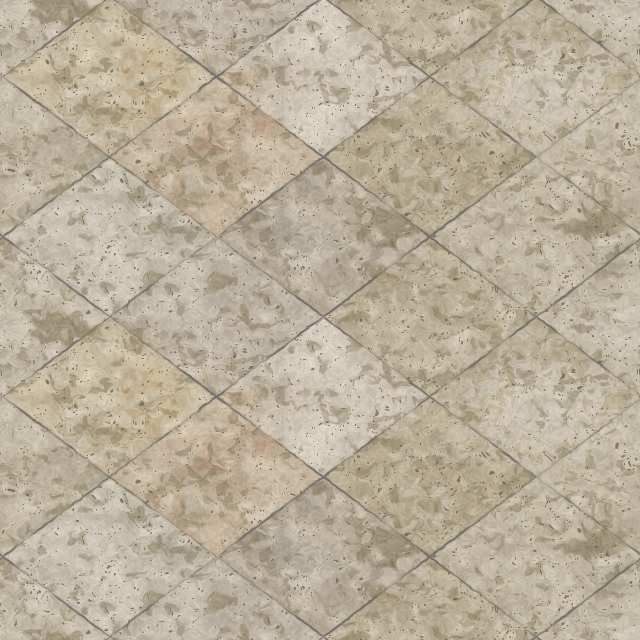
Reproduce this texture procedurally as a three.js fragment shader.

```glsl
varying vec2 vUv;

const vec2 TILES = vec2(3.0, 4.0);   // diamonds across and down
const vec2 PERIOD = vec2(3.0, 2.0);  // diamonds before the stones recur
const vec2 ORIGIN = vec2(0.505);     // a corner shared by four diamonds
const vec3 JOINT = vec3(0.42, 0.41, 0.40);
const vec3 PIT = vec3(0.38, 0.35, 0.28);
const vec3 OLIVE = vec3(0.55, 0.50, 0.39);
const vec3 CHALK = vec3(0.82, 0.79, 0.73);
const vec3 OCHRE = vec3(0.78, 0.69, 0.54);
const vec3 RUST = vec3(0.73, 0.61, 0.50);
const vec3 SLATE = vec3(0.66, 0.66, 0.62);

float hash(vec2 p) {
  vec3 h = fract(p.xyx * 0.1031);
  h += dot(h, h.yzx + 33.33);
  return fract((h.x + h.y) * h.z);
}

// Value noise over the unit square, wrapping after the given cells
float noise(vec2 q, vec2 cells) {
  vec2 p = q * cells;
  vec2 i = floor(p);
  vec2 f = p - i;
  f = f * f * (3.0 - 2.0 * f);
  vec2 lo = mod(i, cells);
  vec2 hi = mod(i + 1.0, cells);
  float bottom = mix(hash(lo), hash(vec2(hi.x, lo.y)), f.x);
  float top = mix(hash(vec2(lo.x, hi.y)), hash(hi), f.x);
  return mix(bottom, top, f.y);
}

float fbm(vec2 q, vec2 cells) {
  float sum = 0.0;
  float gain = 0.533;
  for (int i = 0; i < 4; i++) {
    sum += gain * noise(q, cells);
    q += vec2(0.37, 0.19);
    cells *= 2.0;
    gain *= 0.5;
  }
  return sum;
}

// Scattered round specks; density runs from 0 to 1
float specks(vec2 q, vec2 cells, float density) {
  vec2 i = mod(floor(q * cells), cells);
  vec2 middle = 0.35 + 0.3 * vec2(hash(i + 3.0), hash(i + 11.0));
  float radius = mix(0.12, 0.34, hash(i + 23.0));
  float d = length(fract(q * cells) - middle);
  return step(hash(i + 41.0), density) * (1.0 - smoothstep(radius - 0.12, radius + 0.12, d));
}

vec3 pick(float column, vec3 a, vec3 b, vec3 c) {
  return column < 0.5 ? a : (column < 1.5 ? b : c);
}

// Base colour of each stone by its place in the layout
vec3 stoneColour(vec2 id) {
  if (id.y < 0.5) return pick(id.x, vec3(0.73, 0.68, 0.59), vec3(0.75, 0.71, 0.64), vec3(0.75, 0.71, 0.65));
  if (id.y < 1.5) return pick(id.x, vec3(0.71, 0.66, 0.59), vec3(0.74, 0.70, 0.62), vec3(0.77, 0.74, 0.68));
  if (id.y < 2.5) return pick(id.x, vec3(0.70, 0.65, 0.55), vec3(0.74, 0.70, 0.62), vec3(0.76, 0.69, 0.60));
  return pick(id.x, vec3(0.81, 0.77, 0.71), vec3(0.72, 0.67, 0.58), vec3(0.78, 0.73, 0.63));
}

// Ragged stain that wraps with the layout
float stain(vec2 g, vec2 centre, vec2 radius, float ragged, float soft) {
  vec2 d = mod(g - centre + 0.5 * PERIOD, PERIOD) - 0.5 * PERIOD;
  float reach = length(d / radius) + (ragged - 0.5) * 2.2;
  return 1.0 - smoothstep(1.0 - soft, 1.0 + soft, reach);
}

// Soft line on one diagonal, measured in canvas units
float jointMask(float t, float width, float strength) {
  float d = abs(fract(t + 0.5) - 0.5) / length(TILES);
  return strength * (1.0 - smoothstep(width * 0.5, width * 0.5 + 0.0014, d));
}

void main() {
  vec2 g = (vUv - ORIGIN) * TILES;
  vec2 q = g / PERIOD;

  // Diagonal lattice with slightly chipped edges
  vec2 chip = vec2(noise(q, vec2(120.0, 60.0)), noise(q + 0.43, vec2(120.0, 60.0))) - 0.5;
  vec2 diagonal = vec2(g.x + g.y, g.x - g.y) + 0.010 * chip;
  vec2 cell = floor(diagonal) + 0.5;
  vec2 wrapped = mod(0.5 * vec2(cell.x + cell.y, cell.x - cell.y) + 0.1, PERIOD);
  vec2 id = vec2(floor(wrapped.x), floor(wrapped.y * 2.0));
  float seed = hash(id + 7.0);
  vec2 s = q + vec2(seed, hash(id + 19.0));
  s += 0.012 * (vec2(noise(s, vec2(70.0, 36.0)), 2.0 * noise(s + 0.27, vec2(70.0, 36.0))) - vec2(0.5, 1.0));

  // Clouded stone with larger stains and worn patches
  float cloud = fbm(s, vec2(14.0, 9.0));
  float detail = fbm(s + 0.31, vec2(44.0, 28.0));
  vec3 colour = stoneColour(id) + (cloud - 0.5) * vec3(0.15, 0.16, 0.17);
  colour = mix(colour, CHALK, 0.75 * stain(g, vec2(1.06, 1.42), vec2(0.29, 0.27), detail, 0.1));
  colour = mix(colour, OCHRE, 0.45 * stain(g, vec2(-0.76, 1.53), vec2(0.23, 0.25), cloud, 0.5));
  colour = mix(colour, RUST, 0.35 * stain(g, vec2(-0.42, 1.22), vec2(0.26, 0.17), cloud, 0.6));
  colour = mix(colour, SLATE, 0.4 * stain(g, vec2(-0.05, 0.47), vec2(0.17, 0.24), cloud, 0.5));
  colour = mix(colour, OLIVE, 0.6 * stain(g, vec2(0.30, 0.58), vec2(0.15, 0.09), detail, 0.25));
  colour = mix(colour, OLIVE, 0.5 * stain(g, vec2(1.28, 0.59), vec2(0.15, 0.10), detail, 0.25));
  colour = mix(colour, OLIVE, 0.6 * stain(g, vec2(-1.26, -0.08), vec2(0.16, 0.09), detail, 0.25));

  // Mineral marks, chalky flecks, grain and pits
  float mark = smoothstep(0.56, 0.68, fbm(s + 0.57, vec2(60.0, 40.0)) + 0.25 * (0.5 - cloud));
  float fleck = smoothstep(0.54, 0.68, fbm(s + 0.83, vec2(54.0, 34.0)));
  colour = mix(colour, OLIVE, 0.50 * mark);
  colour = mix(colour, CHALK, 0.50 * fleck);
  colour += (noise(s, vec2(320.0, 160.0)) - 0.5) * 0.08 + (detail - 0.5) * 0.14;
  float density = mix(0.10, 0.22, seed) * smoothstep(0.35, 0.65, detail);
  float pits = max(specks(s, vec2(220.0, 110.0), density), specks(s + 0.17, vec2(120.0, 64.0), 0.35 * density));
  colour = mix(colour, PIT, 0.7 * pits);

  // Thin joints that fade and break in places
  float wear = smoothstep(0.3, 0.7, fbm(q + 0.11, vec2(28.0, 14.0)));
  float width = mix(0.0004, 0.0020, wear);
  float strength = mix(0.30, 0.85, wear);
  float joint = max(jointMask(diagonal.x, width, strength), jointMask(diagonal.y, width, strength));
  float grime = max(jointMask(diagonal.x, 0.006, 0.2), jointMask(diagonal.y, 0.006, 0.2));
  colour = mix(colour, OLIVE, grime * detail);
  gl_FragColor = vec4(mix(colour, JOINT, joint), 1.0);
}
```
